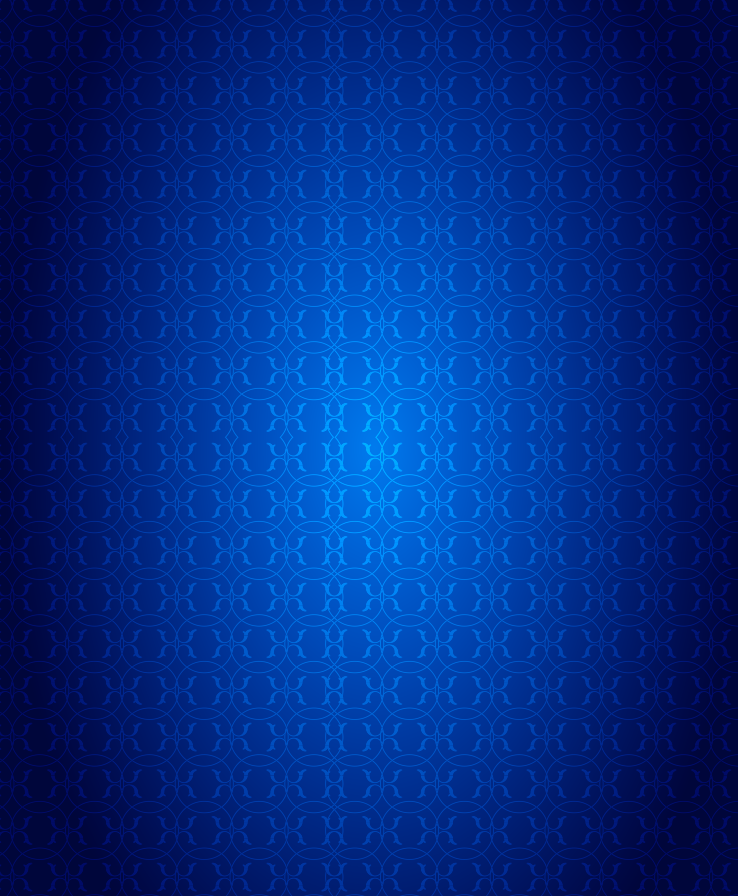
Reproduce this background procedurally as a WebGL 1 fragment shader.

```glsl
precision highp float;
uniform vec2 u_resolution;

#define GLOW_CENTER vec2(0.508, 0.500)
#define GLOW_RADII vec2(0.505, 0.700)
#define FOLD vec2(0.453, 0.512)
#define CELL 0.0612
#define ROW_PITCH 0.851
#define ROW_START 0.362
#define COLUMN_START 0.372
#define RING_RADIUS 0.53
#define LINE_WIDTH 0.009
#define SCROLL_JOINT vec2(0.24, 0.15)
#define SCROLL_SWELL 0.030
#define PATTERN_STRENGTH 1.15

float stroke(float dist, float halfWidth, float px) {
    return 1.0 - smoothstep(halfWidth - px, halfWidth + px, abs(dist));
}

// Half ring on the side of its centre given by the sign of side
float curl(vec2 p, float radius, float side, float halfWidth, float px) {
    return stroke(length(p) - radius, halfWidth, px) * smoothstep(-px, px, p.y * side);
}

// A thin hook that leaves the ring, swells at the joint and parts into two tails
float scroll(vec2 q, float px) {
    vec2 p = q - SCROLL_JOINT;
    float swell = clamp(1.0 - length(p) / 0.17, 0.0, 1.0);
    float halfWidth = LINE_WIDTH + SCROLL_SWELL * swell;
    float hook = curl(p - vec2(0.13, 0.0), 0.13, -1.0, halfWidth, px);
    float tail = curl(p + vec2(0.10, 0.0), 0.10, 1.0, halfWidth, px);
    tail *= smoothstep(-0.12, -0.08, p.x);
    float flick = curl(p - vec2(0.07, 0.0), 0.07, 1.0, 0.6 * halfWidth, px);
    flick *= 1.0 - smoothstep(0.04, 0.07, p.x);
    return max(hook, max(tail, flick));
}

// One cell: a fine ring holding four scrolls, crossed by the rings above and below
float motif(vec2 p, float y, float row, float px) {
    float mask = scroll(abs(vec2(p.x, y)), px);
    for (int j = -1; j <= 1; j++) {
        float ringRow = max(row + float(j), 0.0);
        vec2 q = vec2(p.x, p.y - ROW_START - ringRow * ROW_PITCH);
        mask = max(mask, stroke(length(q) - RING_RADIUS, LINE_WIDTH, px));
    }
    return mask;
}

// Rows and columns of cells, mirrored about both fold lines
float ornament(vec2 p, float px) {
    vec2 d = abs(p);
    float row = max(floor((d.y - ROW_START) / ROW_PITCH + 0.5), 0.0);
    float y = d.y - ROW_START - row * ROW_PITCH;
    float mask = 0.0;
    for (int side = 0; side < 2; side++) {
        float x = side == 0 ? d.x : -d.x;
        float column = floor(x - COLUMN_START + 0.5);
        for (int i = -1; i <= 1; i++) {
            float index = max(column + float(i), 0.0);
            vec2 local = vec2(x - index - COLUMN_START, d.y);
            mask = max(mask, motif(local, y, row, px));
        }
    }
    return mask;
}

void main() {
    vec2 uv = gl_FragCoord.xy / u_resolution;
    float aspect = u_resolution.x / u_resolution.y;

    // Tall elliptical glow fading to navy
    float light = clamp(1.0 - length((uv - GLOW_CENTER) / GLOW_RADII), 0.0, 1.0);
    float green = 0.022 + 0.46 * pow(light, 1.3);
    float blue = mix(0.23, 0.93, light) + 0.2 * light * light * (1.0 - light);
    vec3 color = vec3(0.0, green, blue);

    // Fine tracery, brighter where the glow is strong
    vec2 p = (uv - FOLD) * vec2(aspect, 1.0) / CELL;
    float px = 0.55 / (u_resolution.y * CELL);
    vec3 tint = vec3(0.0, 0.02 + 0.18 * light, 0.15);
    color += PATTERN_STRENGTH * ornament(p, px) * tint;

    gl_FragColor = vec4(min(color, 1.0), 1.0);
}
```
